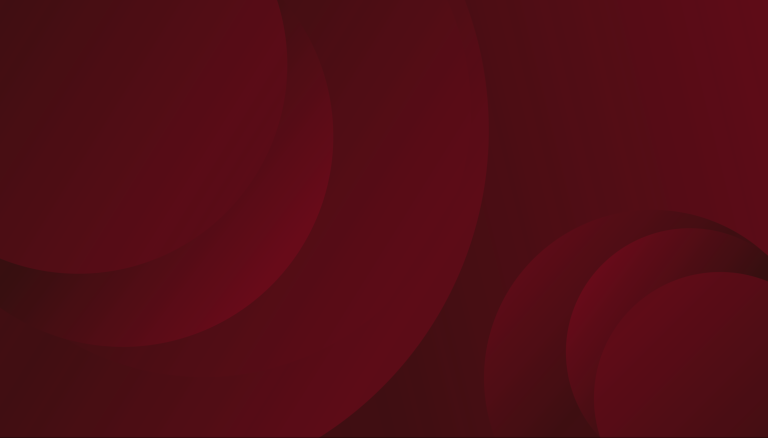
Give the GLSL for this background, as a Shadertoy shader.

```glsl
// Overlapping discs in deep crimson over a slanted gradient backdrop.
// Each disc is a distance function filled with its own linear gradient of
// red depth; layered sines add faint streaks across every gradient.

const vec3 SHADOW_RED = vec3(0.200, 0.060, 0.060);
const vec3 BRIGHT_RED = vec3(0.440, 0.040, 0.105);

// Colour for a given red level, from near-black maroon to crimson.
vec3 crimson(float level) {
    return mix(SHADOW_RED, BRIGHT_RED, (level - 0.20) / 0.24);
}

// Faint parallel streaks along the gradient axis.
float streaks(float s) {
    return 0.0018 * sin(s * 61.0) + 0.0014 * sin(s * 137.0 + 1.7);
}

// Linear gradient between two points; levels holds start and end red.
vec3 gradient(vec2 p, vec2 start, vec2 end, vec2 levels) {
    vec2 axis = end - start;
    float span = length(axis);
    float s = dot(p - start, axis) / span;
    float t = clamp(s / span, 0.0, 1.0);
    return crimson(mix(levels.x, levels.y, t) + streaks(s));
}

// Antialiased coverage of a disc.
float disc(vec2 p, vec2 center, float radius, float pixel) {
    return 1.0 - smoothstep(-0.75 * pixel, 0.75 * pixel, length(p - center) - radius);
}

void mainImage(out vec4 fragColor, in vec2 fragCoord) {
    // Canvas height is one unit.
    float pixel = 1.0 / iResolution.y;
    vec2 p = fragCoord * pixel;

    // Backdrop, brightening to the upper right
    vec3 color = gradient(p, vec2(0.671, 1.0), vec2(1.690, 1.251), vec2(0.25, 0.372));

    // Left group, from the widest disc to the topmost
    vec3 wideFill = gradient(p, vec2(0.0, 0.009), vec2(0.524, -0.317), vec2(0.255, 0.362));
    color = mix(color, wideFill, disc(p, vec2(0.286, 0.703), 0.830, pixel));

    vec3 faintFill = gradient(p, vec2(0.0, -0.055), vec2(0.437, -0.327), vec2(0.27, 0.358));
    color = mix(color, faintFill, disc(p, vec2(0.465, 0.749), 0.610, pixel));

    vec3 glowFill = gradient(p, vec2(0.0, 0.315), vec2(0.374, 0.034), vec2(0.22, 0.41));
    color = mix(color, glowFill, disc(p, vec2(0.280, 0.689), 0.481, pixel));

    vec3 cornerFill = gradient(p, vec2(0.0, 0.913), vec2(0.466, 0.623), vec2(0.255, 0.352));
    color = mix(color, cornerFill, disc(p, vec2(0.179, 0.852), 0.477, pixel));

    // Right group, from the back disc to the front
    vec3 backFill = gradient(p, vec2(1.210, 0.395), vec2(1.434, 0.201), vec2(0.36, 0.245));
    color = mix(color, backFill, disc(p, vec2(1.489, 0.137), 0.384, pixel));

    vec3 middleFill = gradient(p, vec2(1.347, 0.361), vec2(1.594, 0.176), vec2(0.405, 0.215));
    color = mix(color, middleFill, disc(p, vec2(1.575, 0.196), 0.283, pixel));

    vec3 frontFill = gradient(p, vec2(1.461, 0.276), vec2(1.737, 0.0), vec2(0.37, 0.27));
    color = mix(color, frontFill, disc(p, vec2(1.644, 0.091), 0.288, pixel));

    // Thin dark rim along the bottom
    color *= mix(0.7, 1.0, smoothstep(0.001, 0.004, p.y));

    fragColor = vec4(color, 1.0);
}
```
